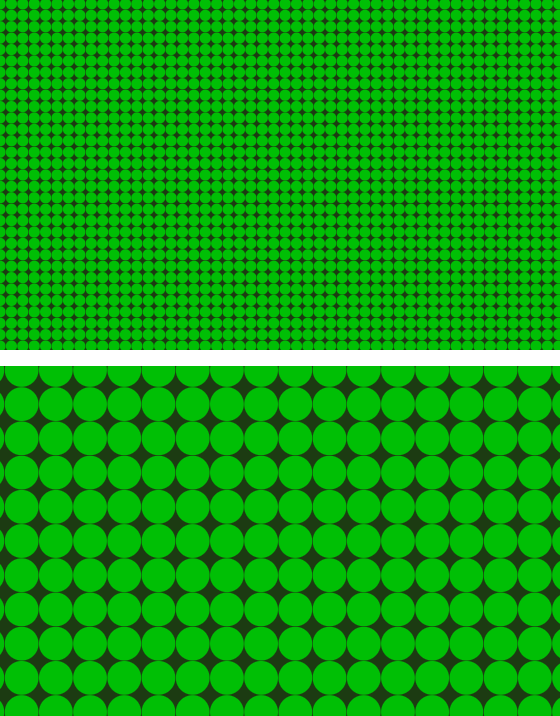
Top: the whole. Bottom: its middle third, enlarged.
Reproduce this pattern procedurally as a Shadertoy shader.

```glsl
// Square grid of flat green discs that almost touch, on a dark olive ground.
// The plane is folded into unit cells with fract; each cell holds one disc,
// drawn from its signed distance and smoothed over about one pixel.

const float ROWS = 30.69;                        // cells per canvas height
const float RADIUS = 0.494;                      // disc radius, in cells
const float EDGE_PIXELS = 1.1;                   // width of the smoothed rim
const vec2 GRID_ORIGIN = vec2(0.0, 0.5);         // a disc centre, in canvas fractions
const vec3 DISC_COLOR = vec3(0.0, 0.75, 0.02);
const vec3 GROUND_COLOR = vec3(0.11, 0.23, 0.07);

// Offset from the nearest grid point.
vec2 repeatCell(vec2 p) {
    return fract(p + 0.5) - 0.5;
}

float discDistance(vec2 p, float radius) {
    return length(p) - radius;
}

void mainImage(out vec4 fragColor, in vec2 fragCoord) {
    // Square cells, scaled by the canvas height
    float cellsPerPixel = ROWS / iResolution.y;
    vec2 grid = (fragCoord - GRID_ORIGIN * iResolution.xy) * cellsPerPixel;

    // Disc coverage
    float dist = discDistance(repeatCell(grid), RADIUS);
    float coverage = clamp(0.5 - dist / (EDGE_PIXELS * cellsPerPixel), 0.0, 1.0);

    fragColor = vec4(mix(GROUND_COLOR, DISC_COLOR, coverage), 1.0);
}
```
